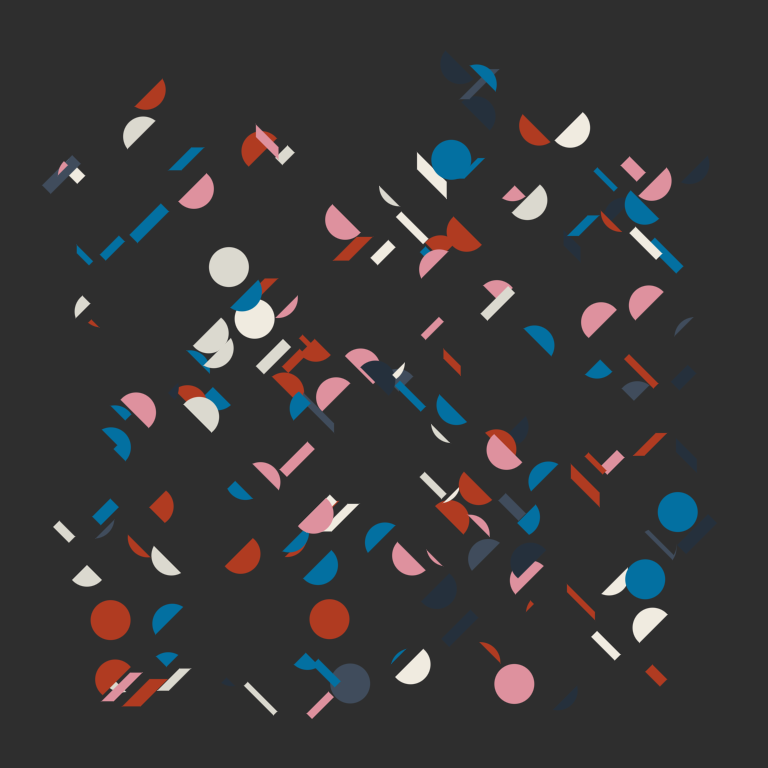
Reproduce this pattern procedurally as a three.js fragment shader.

```glsl
// Scattered diagonal half discs, slivers and bars in muted colours on charcoal.
varying vec2 vUv;

const vec3 CHARCOAL = vec3(0.18, 0.18, 0.182);
const float MARGIN = 0.08;  // empty border, so the tile edges join
const float GRID = 8.0;     // cells across the filled area

vec4 hash4(vec3 p) {
  vec4 q = fract((p.xyzx + 7.7) * vec4(0.1031, 0.1030, 0.0973, 0.1099));
  q += dot(q, q.wzxy + 33.33);
  return fract((q.xxyz + q.yzzw) * q.zywx);
}

vec3 palette(float h) {
  if (h < 0.14) return vec3(0.94, 0.92, 0.88);  // cream
  if (h < 0.25) return vec3(0.86, 0.85, 0.81);  // chalk
  if (h < 0.45) return vec3(0.69, 0.23, 0.13);  // rust
  if (h < 0.66) return vec3(0.01, 0.44, 0.63);  // blue
  if (h < 0.80) return vec3(0.87, 0.57, 0.62);  // pink
  if (h < 0.89) return vec3(0.25, 0.30, 0.36);  // slate
  return vec3(0.145, 0.19, 0.235);              // navy
}

// Disc with one or two straight cuts; a few stay whole
float cutDisc(vec2 q, vec4 h) {
  float r = 0.026;
  float d = length(q) - r;
  if (h.x > 0.1) d = max(d, r * (h.y * h.y - 0.12) - q.x);
  if (h.z > 0.8) d = max(d, r * (h.w * 0.7 - 0.4) - q.y);
  return d;
}

// Bar, some with slanted ends
float bar(vec2 q, vec4 h) {
  vec2 halfSize = vec2(mix(0.006, 0.029, sqrt(h.x)), mix(0.003, 0.0085, h.y));
  float slant = step(0.65, h.z);
  float ends = (abs(q.x + slant * q.y) - halfSize.x) / sqrt(1.0 + slant);
  return max(ends, abs(q.y) - halfSize.y);
}

void main() {
  float cellSize = (1.0 - 2.0 * MARGIN) / GRID;
  vec2 base = floor((vUv - MARGIN) / cellSize - 0.5);
  vec3 color = CHARCOAL;

  // The four nearest cells, painted in one fixed order
  for (int j = 0; j < 4; j++) {
    vec2 cell = base + vec2(mod(float(j), 2.0), floor(float(j) / 2.0));
    if (min(cell.x, cell.y) < 0.0 || max(cell.x, cell.y) >= GRID) continue;
    vec2 spot = vec2(0.5);

    for (int k = 0; k < 4; k++) {
      vec3 id = vec3(cell, float(k) * 3.0);
      vec4 place = hash4(id);
      vec4 look = hash4(id + vec3(31.0, 57.0, 1.0));
      vec4 form = hash4(id + vec3(83.0, 19.0, 2.0));

      // Some pieces cling to the one before
      bool clings = k > 0 && place.w < 0.3;
      spot = clings ? clamp(spot + (place.xy - 0.5) * 0.5, 0.0, 1.0) : place.xy;
      vec2 center = MARGIN + (cell + spot) * cellSize;

      // Thin out towards the corners
      float keep = 0.85 - 0.4 * smoothstep(0.2, 0.6, length(center - 0.5));
      if (place.z > keep) continue;

      // Turn to one of the four diagonals
      float angle = (floor(look.x * 4.0) + 0.5) * 1.5708;
      float c = cos(angle);
      float s = sin(angle);
      vec2 q = mat2(c, -s, s, c) * (vUv - center);

      float d = look.y < 0.68 ? cutDisc(q, form) : bar(q, form);
      // Charcoal pieces bite into those below
      vec3 ink = look.z < 0.17 ? CHARCOAL : palette(look.w);
      color = mix(color, ink, 1.0 - smoothstep(-0.001, 0.001, d));
    }
  }
  gl_FragColor = vec4(color, 1.0);
}
```
